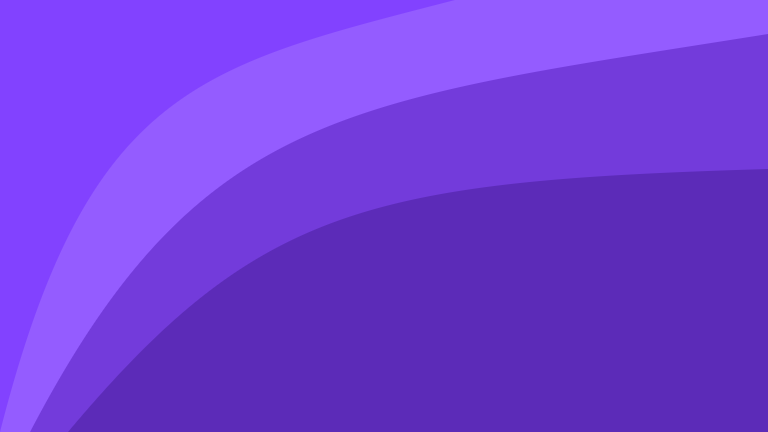
A Shadertoy shader for this background:

```glsl
const vec3 BACKDROP = vec3(0.51, 0.26, 1.00);
const vec3 LIGHT_BAND = vec3(0.58, 0.36, 1.00);
const vec3 MIDDLE_BAND = vec3(0.45, 0.23, 0.86);
const vec3 DARK_BAND = vec3(0.36, 0.17, 0.72);
const int SEARCH_STEPS = 14;

// Control points of each band's upper edge, as fractions of the canvas
const vec2 LIGHT_EDGE[4] = vec2[4](
    vec2(0.000, 0.000), vec2(0.1146, 0.7986), vec2(0.2604, 0.8472), vec2(0.5924, 1.000));
const vec2 MIDDLE_EDGE[4] = vec2[4](
    vec2(0.0391, 0.000), vec2(0.2604, 0.7523), vec2(0.4531, 0.7662), vec2(1.000, 0.9213));
const vec2 DARK_EDGE[4] = vec2[4](
    vec2(0.0885, 0.000), vec2(0.3359, 0.5231), vec2(0.4792, 0.5810), vec2(1.000, 0.6088));

vec2 bezier(vec2 p[4], float t) {
    float s = 1.0 - t;
    return s * s * s * p[0] + 3.0 * s * t * (s * p[1] + t * p[2]) + t * t * t * p[3];
}

vec2 bezierTangent(vec2 p[4], float t) {
    float s = 1.0 - t;
    return s * s * (p[1] - p[0]) + 2.0 * s * t * (p[2] - p[1]) + t * t * (p[3] - p[2]);
}

// Smooth coverage of the area below a curve that always advances in x
float coverBelow(vec2 uv, vec2 edge[4]) {
    float low = 0.0, high = 1.0;
    for (int i = 0; i < SEARCH_STEPS; i++) {
        float mid = 0.5 * (low + high);
        if (bezier(edge, mid).x < uv.x) low = mid;
        else high = mid;
    }
    float t = 0.5 * (low + high);

    // Distance to the tangent line, which also extends both ends
    vec2 tangent = normalize(bezierTangent(edge, t) * iResolution.xy);
    vec2 offset = (uv - bezier(edge, t)) * iResolution.xy;
    float distanceAbove = tangent.x * offset.y - tangent.y * offset.x;
    return clamp(0.5 - distanceAbove, 0.0, 1.0);
}

void mainImage(out vec4 fragColor, in vec2 fragCoord) {
    vec2 uv = fragCoord / iResolution.xy;

    // Bands stacked from back to front
    vec3 color = BACKDROP;
    color = mix(color, LIGHT_BAND, coverBelow(uv, LIGHT_EDGE));
    color = mix(color, MIDDLE_BAND, coverBelow(uv, MIDDLE_EDGE));
    color = mix(color, DARK_BAND, coverBelow(uv, DARK_EDGE));
    fragColor = vec4(color, 1.0);
}
```
